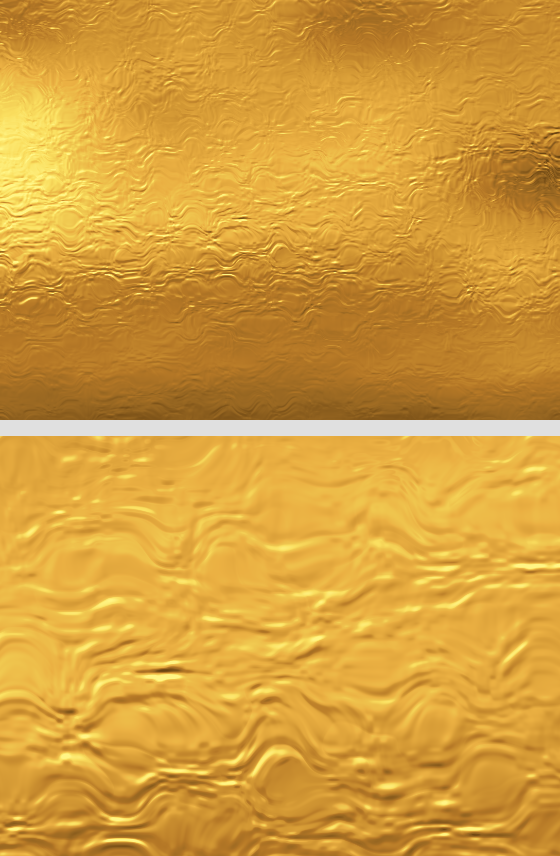
Top, the full canvas; bottom, a detail of the centre.
Write a WebGL 1 fragment shader that draws this texture.

```glsl
precision highp float;
// Crinkled gold foil: broad soft reflections seen through a finely creased surface.
// The slope of a warped noise relief bends the reflections and adds glints,
// and the resulting tone picks a colour from a gold ramp.

uniform vec2 u_resolution;

float hash(vec2 cell) {
  vec3 a = fract(cell.xyx * vec3(0.1031, 0.1030, 0.0973));
  a += dot(a, a.yzx + 33.33);
  return fract((a.x + a.y) * a.z);
}

float noise(vec2 p) {
  vec2 cell = floor(p);
  vec2 f = fract(p);
  f = f * f * f * (f * (f * 6.0 - 15.0) + 10.0);
  float low = mix(hash(cell), hash(cell + vec2(1.0, 0.0)), f.x);
  float high = mix(hash(cell + vec2(0.0, 1.0)), hash(cell + 1.0), f.x);
  return mix(low, high, f.y);
}

float blob(vec2 p, vec2 center, vec2 radius) {
  vec2 d = (p - center) / radius;
  return exp(-dot(d, d));
}

// Height of the foil: long flat creases blended with short upright ones
float relief(vec2 p, float upright) {
  vec2 warp = vec2(noise(p * 21.0), noise(p * 24.0 + 47.0)) - 0.5;
  vec2 q = p + 0.035 * warp;
  float flatCrease = noise(q * vec2(44.0, 105.0));
  float ridge = 1.0 - abs(2.0 * noise(q * vec2(24.0, 62.0) + 91.0) - 1.0);
  float shortCrease = noise(mat2(0.92, 0.39, -0.39, 0.92) * q * vec2(105.0, 72.0) + 130.0);
  float fine = noise(q * vec2(125.0, 170.0) + 17.0);
  return mix(flatCrease + 0.4 * ridge, shortCrease, upright) + 0.32 * fine;
}

// Large reflections: bands from the dark foot upward, then bright and dark pools
float reflection(vec2 p) {
  float tone = 0.17 + 0.23 * smoothstep(0.0, 0.14, p.y);
  tone += 0.31 * smoothstep(0.23, 0.50, p.y);
  tone -= 0.10 * smoothstep(0.70, 0.95, p.y);
  tone -= 0.10 * smoothstep(0.85, 1.20, p.x) * smoothstep(0.35, 0.55, p.y);

  tone += 0.34 * blob(p, vec2(0.00, 0.63), vec2(0.22, 0.23));
  tone += 0.15 * blob(p, vec2(0.33, 0.51), vec2(0.30, 0.10));
  tone += 0.08 * blob(p, vec2(0.78, 0.62), vec2(0.24, 0.12));
  tone += 0.15 * blob(p, vec2(1.18, 0.33), vec2(0.14, 0.09));
  tone += 0.13 * blob(p, vec2(1.28, 0.14), vec2(0.22, 0.14));

  tone -= 0.42 * blob(p, vec2(1.31, 0.57), vec2(0.20, 0.09));
  tone -= 0.30 * blob(p, vec2(0.86, 0.94), vec2(0.20, 0.09));
  tone -= 0.17 * blob(p, vec2(0.38, 0.75), vec2(0.13, 0.07));
  tone -= 0.32 * blob(p, vec2(0.02, 0.95), vec2(0.18, 0.08));

  tone += 0.10 * (noise(p * vec2(3.0, 13.0) + 5.0) - 0.5);
  return tone + 0.08 * (noise(p * vec2(9.0, 30.0) + 63.0) - 0.5);
}

vec3 goldRamp(float t) {
  vec3 c = mix(vec3(0.42, 0.27, 0.07), vec3(0.59, 0.40, 0.13), clamp(t / 0.2, 0.0, 1.0));
  c = mix(c, vec3(0.71, 0.47, 0.15), clamp((t - 0.2) / 0.2, 0.0, 1.0));
  c = mix(c, vec3(0.82, 0.59, 0.20), clamp((t - 0.4) / 0.2, 0.0, 1.0));
  c = mix(c, vec3(0.92, 0.69, 0.26), clamp((t - 0.6) / 0.18, 0.0, 1.0));
  c = mix(c, vec3(0.94, 0.78, 0.31), clamp((t - 0.78) / 0.12, 0.0, 1.0));
  c = mix(c, vec3(0.98, 0.87, 0.37), clamp((t - 0.9) / 0.1, 0.0, 1.0));
  return mix(c, vec3(1.0, 0.96, 0.52), clamp((t - 1.0) / 0.2, 0.0, 1.0));
}

void main() {
  vec2 p = gl_FragCoord.xy / u_resolution.y;

  // Short upright creases gather at the right and in the upper middle
  float upright = 0.18 + 0.5 * blob(p, vec2(1.12, 0.45), vec2(0.22, 0.25));
  upright += 0.42 * blob(p, vec2(0.40, 0.82), vec2(0.35, 0.15));

  // Surface slope, calmer toward the foot and in the upper right
  float stride = 0.0026;
  float h = relief(p, upright);
  vec2 slope = vec2(relief(p + vec2(stride, 0.0), upright) - h,
                    relief(p + vec2(0.0, stride), upright) - h);
  float roughness = mix(0.22, 1.0, smoothstep(0.08, 0.36, p.y));
  roughness *= 1.0 - 0.3 * blob(p, vec2(1.25, 0.85), vec2(0.25, 0.15));
  roughness *= 0.7 + 0.6 * noise(p * vec2(7.0, 11.0) + 29.0);
  slope *= roughness;

  // Bent reflection, slanted shading and sparse glints
  float tone = reflection(p + slope * vec2(0.12, 0.25));
  float facing = dot(slope, vec2(-0.45, 0.9));
  tone += 0.62 * facing + 0.7 * max(facing - 0.16, 0.0);

  gl_FragColor = vec4(goldRamp(tone), 1.0);
}
```
